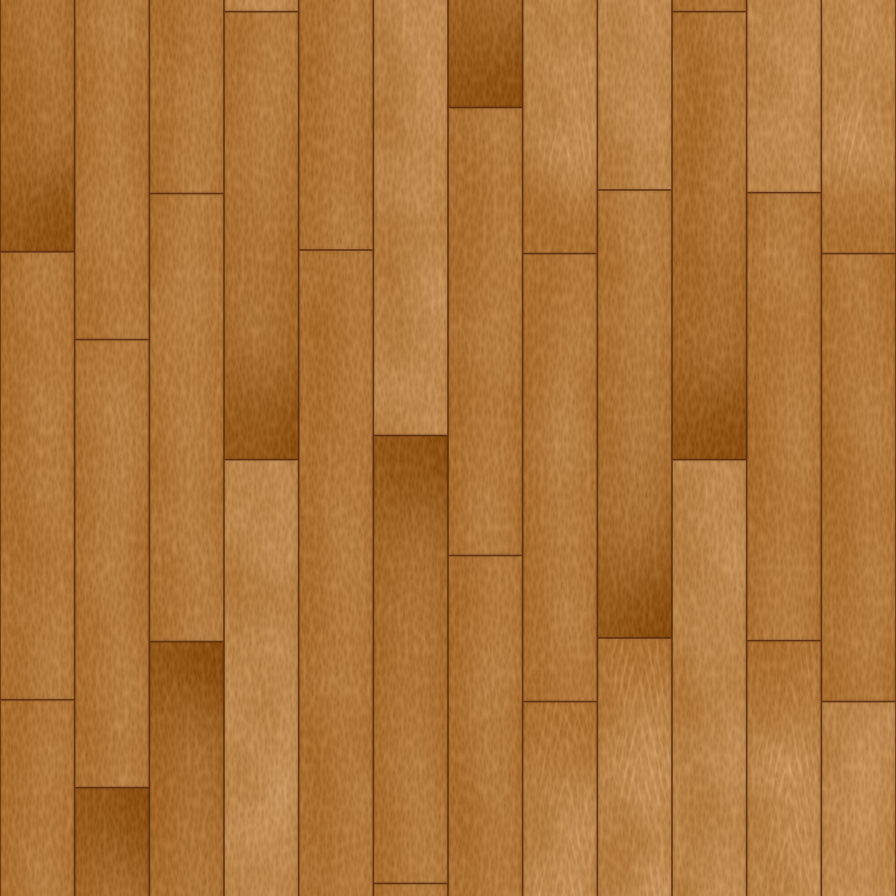
Write a WebGL 2 fragment shader that draws this texture.

```glsl
#version 300 es
precision highp float;

uniform vec2 u_resolution;
out vec4 fragColor;

// Layout, in canvas units
const int COLUMNS = 12;
const float BOARD_LENGTH = 0.5;
const float SEAM_HALF_WIDTH = 0.0009;
const int LONG_BOARD_COLUMN = 4;
const float JOINT_HEIGHT[COLUMNS] = float[](
  0.219, 0.121, 0.284, 0.487, 0.221, 0.014,
  0.380, 0.217, 0.288, 0.487, 0.285, 0.217);

// Board finishes per column: bottom, middle, top
const int PLAIN = 0, PALE = 1, ARCHED = 2, DARK_FOOT = 3, DARK_HEAD = 4;
const ivec3 FINISH[COLUMNS] = ivec3[](
  ivec3(0, 0, 3), ivec3(4, 0, 0), ivec3(4, 0, 0), ivec3(1, 3, 1),
  ivec3(0, 0, 0), ivec3(0, 4, 1), ivec3(0, 0, 3), ivec3(2, 0, 2),
  ivec3(2, 3, 1), ivec3(1, 3, 0), ivec3(2, 0, 1), ivec3(1, 0, 2));

// Colours
const vec3 HONEY = vec3(0.660, 0.415, 0.160);
const vec3 SAND = vec3(0.770, 0.570, 0.350);
const vec3 STAIN = vec3(0.550, 0.310, 0.060);
const vec3 SEAM = vec3(0.350, 0.170, 0.050);

// Grain
const vec2 PORE_SCALE = vec2(250.0, 85.0);
const vec2 FLECK_SCALE = vec2(130.0, 42.0);
const float PORE_DEPTH = 0.085;
const float FLECK_DEPTH = 0.045;
const float ARCH_RINGS = 78.0;
const float ARCH_GLOW = 0.055;

vec2 hash2(vec2 p) {
  vec3 q = fract(p.xyx * vec3(0.1031, 0.1030, 0.0973));
  q += dot(q, q.yzx + 33.33);
  return fract((q.xx + q.yz) * q.zy);
}

// Distance to the nearest scattered point
float cellular(vec2 p) {
  vec2 cell = floor(p);
  float nearest = 2.0;
  for (int j = -1; j <= 1; j++)
    for (int i = -1; i <= 1; i++) {
      vec2 id = cell + vec2(i, j);
      nearest = min(nearest, distance(p, id + hash2(id)));
    }
  return nearest;
}

// Soft blotches, roughly -1 to 1
float layeredSines(vec2 p) {
  float sum = 0.0, weight = 0.5;
  for (int i = 0; i < 4; i++) {
    sum += weight * sin(p.x + 1.7 * sin(p.y)) * cos(p.y + sin(0.8 * p.x));
    p = mat2(1.5, 0.9, -0.9, 1.5) * p + 2.3;
    weight *= 0.6;
  }
  return sum;
}

// Nested pale arches, pointed upward
float archedGrain(float across, float along, float wobble) {
  float side = abs(across - 0.57 + 0.05 * wobble);
  float phase = along + 0.95 * pow(side, 1.2) + 0.03 * wobble;
  float ring = pow(0.5 + 0.5 * sin(phase * ARCH_RINGS), 5.0);
  float fade = smoothstep(0.5, 0.25, side) * smoothstep(0.04, 0.25, along);
  return ring * fade * clamp(0.65 + 0.8 * wobble, 0.15, 1.0);
}

void main() {
  vec2 uv = gl_FragCoord.xy / u_resolution;
  float pixel = 1.0 / min(u_resolution.x, u_resolution.y);

  // Locate the board
  float columnPos = uv.x * float(COLUMNS);
  int column = clamp(int(columnPos), 0, COLUMNS - 1);
  float across = fract(columnPos);
  float boardPos = (uv.y - JOINT_HEIGHT[column]) / BOARD_LENGTH;
  bool longBoard = column == LONG_BOARD_COLUMN;
  float row = clamp(floor(boardPos), longBoard ? 0.0 : -1.0, 1.0);
  float along = boardPos - row;
  int finish = FINISH[column][int(row) + 1];
  vec2 seed = hash2(vec2(float(column) + 3.0, row + 7.0));
  vec2 grainPos = uv + seed * 5.0;

  // Base tone with lengthwise streaks and blotches
  bool pale = finish == PALE || finish == ARCHED;
  float blotch = layeredSines(vec2(across * 2.2, along * 7.0) + seed * 30.0);
  float streak = sin(across * 5.5 - 2.6 + seed.x + 0.5 * sin(along * 5.0 + seed.y * 6.0));
  float lightness = (pale ? 0.72 : 0.30) + (pale ? 0.10 : 0.16) * streak;
  lightness += (pale ? 0.36 : 0.18) * blotch + 0.16 * (seed.x - 0.5);
  vec3 color = mix(HONEY, SAND, lightness);

  // Stained ends and arched figure
  float fromEnd = finish == DARK_HEAD ? 1.0 - along : along;
  float stain = 0.65 * smoothstep(0.30, 0.0, fromEnd) + 0.30 * smoothstep(0.85, 0.1, fromEnd);
  stain *= 0.72 + 0.35 * across + 0.15 * blotch;
  if (finish == DARK_FOOT || finish == DARK_HEAD) color = mix(color, STAIN, min(stain, 1.0));
  if (finish == ARCHED) {
    color = mix(color, HONEY, 0.75 * smoothstep(0.3, 0.0, min(along, 1.0 - along)));
    color += ARCH_GLOW * archedGrain(across, along, blotch);
  }

  // Fine pores and sparse dark flecks
  float pores = cellular(grainPos * PORE_SCALE) - 0.45;
  float fleck = smoothstep(0.22, 0.04, cellular(grainPos * FLECK_SCALE));
  float fibre = sin(uv.x * 620.0 + 3.0 * sin(uv.y * 17.0 + seed.x * 6.0));
  color += PORE_DEPTH * pores - FLECK_DEPTH * fleck * (0.5 + 0.5 * blotch) + 0.006 * fibre;

  // Seams between boards
  float sideGap = min(across, 1.0 - across) / float(COLUMNS);
  float joint = floor(boardPos + 0.5);
  float endGap = abs(boardPos - joint) * BOARD_LENGTH;
  if (longBoard && joint == 0.0) endGap = 1.0;
  float gap = min(sideGap, endGap);
  color *= 1.0 - 0.06 * smoothstep(0.005, 0.0, gap);
  float seam = 1.0 - smoothstep(SEAM_HALF_WIDTH - 0.7 * pixel, SEAM_HALF_WIDTH + 0.7 * pixel, gap);
  fragColor = vec4(mix(color, SEAM, 0.9 * seam), 1.0);
}
```
